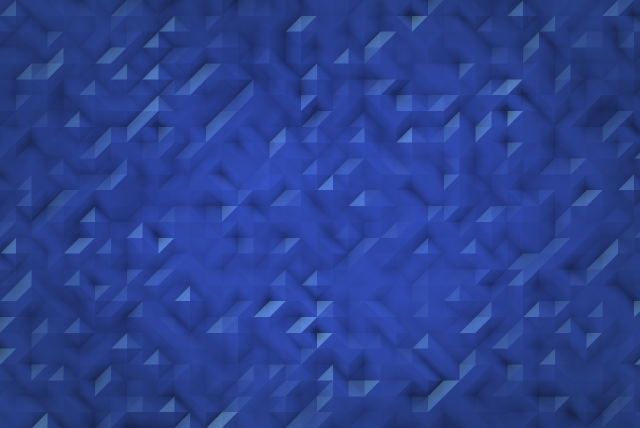
Give the GLSL for this background, as a Shadertoy shader.

```glsl
// Blue low-poly relief: a square grid of stepped heights, each cell folded along
// its flatter diagonal. Facets are lit from the upper left, creases get soft
// occlusion, and a desaturating vignette darkens the borders.

const float ROWS = 27.0;            // grid cells over the canvas height
const float LEVELS = 3.0;           // height steps, so neighbours often align
const float JITTER = 0.35;          // share of unstepped height
const vec2 TO_LIGHT = vec2(-0.55, 0.83);
const float FACET_CONTRAST = 0.11;
const float TINT_VARIATION = 0.06;
const float CREASE_RADIUS = 0.85;   // in cells
const float CREASE_DEPTH = 0.72;
const int CREASE_TAPS = 6;
const float BROAD_SCALE = 0.19;     // frequency of the broad patches, per cell
const float BROAD_CONTRAST = 0.14;
const vec3 CENTRE_BLUE = vec3(0.185, 0.283, 0.680);
const vec3 BORDER_BLUE = vec3(0.150, 0.235, 0.500);
const vec3 GLINT = vec3(0.115, 0.165, 0.080);
const int AA = 2;                   // samples per axis

float hash(vec2 p) {
    vec3 q = fract(vec3(p.xyx) * 0.1031);
    q += dot(q, q.yzx + 33.33);
    return fract((q.x + q.y) * q.z);
}

float valueNoise(vec2 p) {
    vec2 i = floor(p), f = fract(p);
    f = f * f * (3.0 - 2.0 * f);
    return mix(mix(hash(i), hash(i + vec2(1, 0)), f.x),
               mix(hash(i + vec2(0, 1)), hash(i + vec2(1, 1)), f.x), f.y);
}

float nodeHeight(vec2 node) {
    float h = hash(node + 71.0);
    float stepped = floor(h * LEVELS) / (LEVELS - 1.0);
    return mix(stepped, hash(node + 193.0), JITTER);
}

// Slope (xy), height (z) and triangle id (w) of the folded surface
vec4 facet(vec2 p) {
    vec2 cell = floor(p), f = p - cell;
    float a = nodeHeight(cell);
    float b = nodeHeight(cell + vec2(1, 0));
    float c = nodeHeight(cell + vec2(0, 1));
    float d = nodeHeight(cell + vec2(1, 1));
    vec2 slope;
    if (abs(a - d) < abs(b - c)) {
        bool lower = f.x > f.y;
        slope = lower ? vec2(b - a, d - b) : vec2(d - c, c - a);
        return vec4(slope, a + dot(slope, f), lower ? 0.0 : 1.0);
    }
    bool lower = f.x + f.y < 1.0;
    slope = lower ? vec2(b - a, c - a) : vec2(d - c, d - b);
    float h = lower ? a + dot(slope, f) : d + dot(slope, f - 1.0);
    return vec4(slope, h, lower ? 2.0 : 3.0);
}

// How far the surroundings rise above this point
float creaseShade(vec2 p, float h) {
    float sum = 0.0;
    for (int i = 0; i < CREASE_TAPS; i++) {
        float angle = 6.2832 * (float(i) + 0.25) / float(CREASE_TAPS);
        vec2 tap = p + CREASE_RADIUS * vec2(cos(angle), sin(angle));
        sum += max(facet(tap).z - h, 0.0);
    }
    return sum / float(CREASE_TAPS);
}

vec3 shade(vec2 coord) {
    vec2 uv = coord / iResolution.xy;
    vec2 p = coord / iResolution.y * ROWS;
    vec4 surface = facet(p);

    // Facet lighting with a slight tint per triangle
    float lit = -dot(surface.xy, TO_LIGHT);
    float tint = hash(floor(p) + 37.0 * surface.w + 11.0) - 0.5;
    float broad = valueNoise(p * BROAD_SCALE + 5.0);
    float tone = 1.0 + FACET_CONTRAST * lit + TINT_VARIATION * tint
               + BROAD_CONTRAST * (broad - 0.5)
               - CREASE_DEPTH * creaseShade(p, surface.z);

    // Base colour with vignette, then pale glints on lit faces
    float vignette = smoothstep(0.15, 0.65, length(uv - 0.5));
    vec3 colour = mix(CENTRE_BLUE, BORDER_BLUE, vignette) * max(tone, 0.6);
    float glint = smoothstep(0.2, 1.1, lit) * (0.4 + 1.1 * broad);
    return colour + GLINT * glint;
}

void mainImage(out vec4 fragColor, in vec2 fragCoord) {
    vec3 sum = vec3(0.0);
    for (int y = 0; y < AA; y++)
        for (int x = 0; x < AA; x++)
            sum += shade(fragCoord + (vec2(x, y) + 0.5) / float(AA) - 0.5);
    fragColor = vec4(sum / float(AA * AA), 1.0);
}
```
